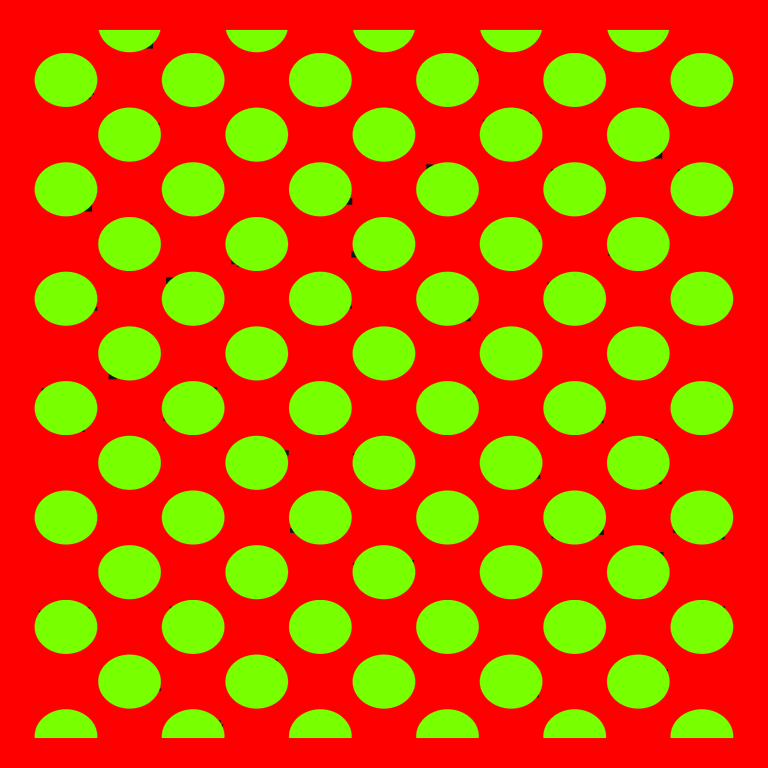
Reproduce this pattern procedurally as a Shadertoy shader.

```glsl
// Staggered rows of lime ovals on flat red, cropped at the top and bottom margins.
// Each pixel finds its row and column by rounding, then measures one oval;
// hashed dark square chips peek out from behind some of the rims.

// Sine-free hash giving three values in 0..1
vec3 hash32(vec2 p) {
    vec3 q = fract(p.xyx * vec3(0.1031, 0.1030, 0.0973));
    q += dot(q, q.yxz + 33.33);
    return fract((q.xxy + q.yzz) * q.zyx);
}

float boxDistance(vec2 p, vec2 halfSize) {
    vec2 d = abs(p) - halfSize;
    return length(max(d, 0.0)) + min(max(d.x, d.y), 0.0);
}

float coverage(float dist, float pixel) {
    return clamp(0.5 - dist / pixel, 0.0, 1.0);
}

void mainImage(out vec4 fragColor, in vec2 fragCoord) {
    vec2 uv = fragCoord / iResolution.xy;
    float pixel = 1.0 / min(iResolution.x, iResolution.y);
    vec2 radius = vec2(0.0408, 0.0352);

    // Nearest oval: six per even row, five per shifted odd row
    float row = clamp(round((uv.y - 0.0413) / 0.07122), 0.0, 13.0);
    float odd = mod(row, 2.0);
    float startX = 0.0859 + 0.0828 * odd;
    float column = clamp(round((uv.x - startX) / 0.1656), 0.0, 5.0 - odd);
    vec2 p = uv - vec2(startX + 0.1656 * column, 0.0413 + 0.07122 * row);

    float oval = (length(p / radius) - 1.0) * radius.y;
    float crop = coverage(abs(uv.y - 0.5) - 0.461, pixel);

    vec3 color = vec3(0.995, 0.0, 0.0);

    // Chips on the diagonal parts of the rim: mostly tiny, rarely larger
    for (int i = 0; i < 2; i++) {
        vec2 seed = vec2(column, row) + 17.0 * float(i + 1);
        vec3 h = hash32(seed);
        vec3 g = hash32(seed + 41.7);
        vec2 corner = sign(g.xy - 0.5);
        float angle = mix(0.3, 1.0, h.x);
        vec2 center = corner * radius * vec2(cos(angle), sin(angle));
        float size = mix(0.0016, 0.0054, pow(h.y, 5.0));
        float chip = boxDistance(p - center, size * vec2(1.0, 0.85));
        float present = step(0.65, h.z);
        color = mix(color, vec3(0.06, 0.09, 0.08), present * crop * coverage(chip, pixel));
    }

    // Ovals cover the inner part of the chips
    color = mix(color, vec3(0.47, 1.0, 0.0), crop * coverage(oval, pixel));
    fragColor = vec4(color, 1.0);
}
```
